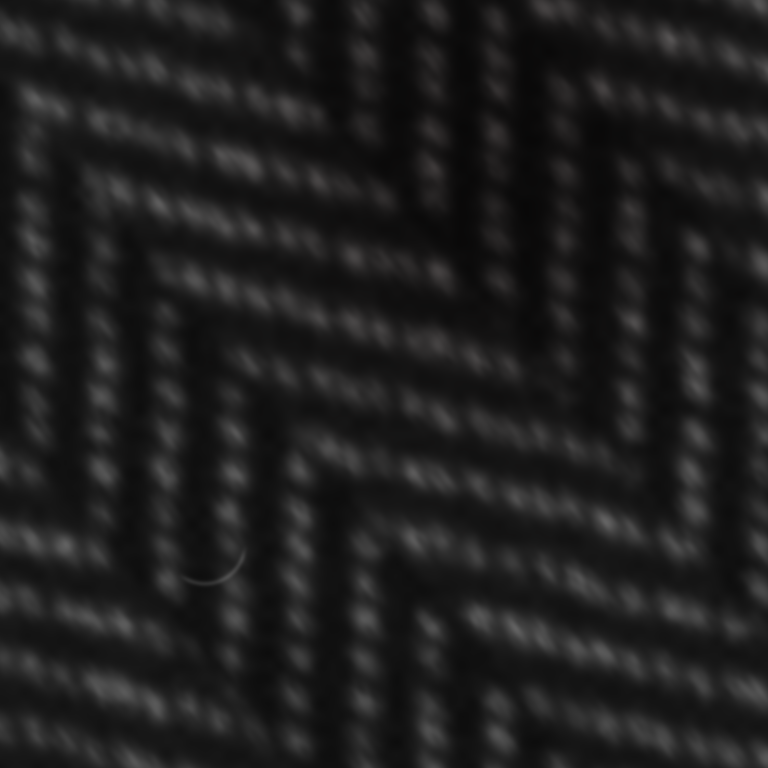
A Shadertoy shader for this texture:

```glsl
// Dark herringbone-like twill: diagonal bands alternate between upright ribs
// and gently sloping ribs. Each rib is a row of slanted, soft yarn strands
// placed on a jittered lattice; fibre noise and broad shading add wear.

const float RIB_PITCH = 0.0862;    // distance between neighbouring ribs
const float BAND_PERIOD = 0.8945;  // vertical distance between equal bands
const float BAND_SLOPE = 1.18;     // steepness of the band borders
const float BAND_START = 0.3255;   // height of an upright band at the left edge
const float RIB_SLOPE = 0.27;      // fall of the sloping ribs
const float BAND_SHIFT = 0.55;     // rib offset from one band to the next

float hash(vec2 p) {
    vec3 q = fract(vec3(p.xyx) * 0.1031);
    q += dot(q, q.yzx + 33.33);
    return fract((q.x + q.y) * q.z);
}

float noise(vec2 p) {
    vec2 i = floor(p), f = fract(p);
    f = f * f * (3.0 - 2.0 * f);
    return mix(mix(hash(i), hash(i + vec2(1, 0)), f.x),
               mix(hash(i + vec2(0, 1)), hash(i + vec2(1, 1)), f.x), f.y);
}

// Band coordinate: integers lie in the middle of the upright bands
float bandCoord(vec2 p) {
    return (p.y - BAND_SLOPE * p.x - BAND_START) / BAND_PERIOD;
}

// 1 inside an upright band, 0 inside a sloping one
float uprightMask(vec2 p, float halfWidth) {
    float t = bandCoord(p);
    return 1.0 - smoothstep(halfWidth - 0.02, halfWidth + 0.02, abs(t - round(t)));
}

// Soft slanted strand with a faint halo of loose fibres
float strand(vec2 offset, vec2 dir, vec2 size) {
    vec2 q = vec2(dot(offset, dir), dot(offset, vec2(-dir.y, dir.x))) / size;
    return exp(-dot(q, q)) + 0.22 * exp(-dot(offset, offset) / 0.0005);
}

// Position and brightness jitter of one strand
vec3 strandJitter(vec2 id) {
    return vec3(hash(id), hash(id + 17.3), hash(id + 41.7)) - 0.5;
}

float uprightRibs(vec2 p) {
    const float spacing = 0.0495;
    vec2 cell = vec2(RIB_PITCH, spacing);
    vec2 origin = vec2(0.0456, 0.02);
    vec2 base = round((p - origin) / cell);
    float sum = 0.0;
    for (int j = -1; j <= 1; j++)
    for (int i = -1; i <= 1; i++) {
        vec2 id = base + vec2(i, j);
        vec3 r = strandJitter(id + 60.0);
        vec2 center = origin + (id + r.xy * vec2(0.08, 0.28)) * cell;
        float gain = (0.92 + 0.6 * r.z) * uprightMask(center, 0.235);
        sum += gain * strand(p - center, normalize(vec2(0.62, 0.78)), vec2(0.025, 0.0145));
    }
    return sum;
}

float slopingRibs(vec2 p) {
    const float spacing = 0.0415;
    float band = floor(bandCoord(p));
    float origin = 0.122 + BAND_SHIFT * RIB_PITCH * (band + 1.0);
    vec2 base = round(vec2(p.x / spacing, (p.y - RIB_SLOPE * p.x - origin) / RIB_PITCH));
    float sum = 0.0;
    for (int j = -1; j <= 1; j++)
    for (int i = -1; i <= 1; i++) {
        vec2 id = base + vec2(i, j);
        vec3 r = strandJitter(id + 130.0 + 30.0 * band);
        float x = (id.x + 0.3 * r.x) * spacing;
        float y = origin + (id.y + 0.1 * r.y) * RIB_PITCH + RIB_SLOPE * x;
        vec2 center = vec2(x, y);
        float gain = (0.92 + 0.65 * r.z) * (1.0 - uprightMask(center, 0.255));
        sum += gain * strand(p - center, normalize(vec2(0.6, 0.8)), vec2(0.025, 0.0135));
    }
    return sum;
}

// One stray hair: the lower right part of a thin ring
float strayHair(vec2 p, vec2 center, float radius) {
    vec2 d = p - center;
    float line = exp(-pow((length(d) - radius) / 0.0035, 2.0));
    return line * smoothstep(0.4, 0.75, dot(normalize(d + 1e-5), vec2(0.4, 0.917)));
}

void mainImage(out vec4 fragColor, in vec2 fragCoord) {
    vec2 p = fragCoord / iResolution.xy;
    p.y = 1.0 - p.y;

    // Slight waviness of the weave
    vec2 w = p + 0.009 * (vec2(noise(p * 9.0), noise(p * 9.0 + 50.0)) - 0.5);
    float yarn = uprightRibs(w) + slopingRibs(w);

    // Fibre grain, stretched along the strands
    vec2 along = vec2(dot(p, vec2(0.6, 0.8)), dot(p, vec2(-0.8, 0.6)));
    float grain = noise(along * vec2(55.0, 130.0) + 200.0);
    float mottle = noise(p * 60.0 + 90.0);
    yarn *= 0.72 + 0.35 * grain + 0.2 * mottle;

    // Broad shade toward the upper right of the middle
    vec2 s = (p - vec2(0.64, 0.2)) / vec2(0.3, 0.32);
    float shade = exp(-dot(s, s));
    float ground = mix(0.079, 0.06, uprightMask(p, 0.245)) + 0.022 * (mottle - 0.5);
    float light = (ground + 0.185 * yarn) * (1.0 - 0.4 * shade);
    light += 0.12 * strayHair(p, vec2(0.267, 0.708), 0.052);

    vec3 tint = mix(vec3(1.0), vec3(1.05, 0.98, 0.98), shade);
    fragColor = vec4(light * tint, 1.0);
}
```
